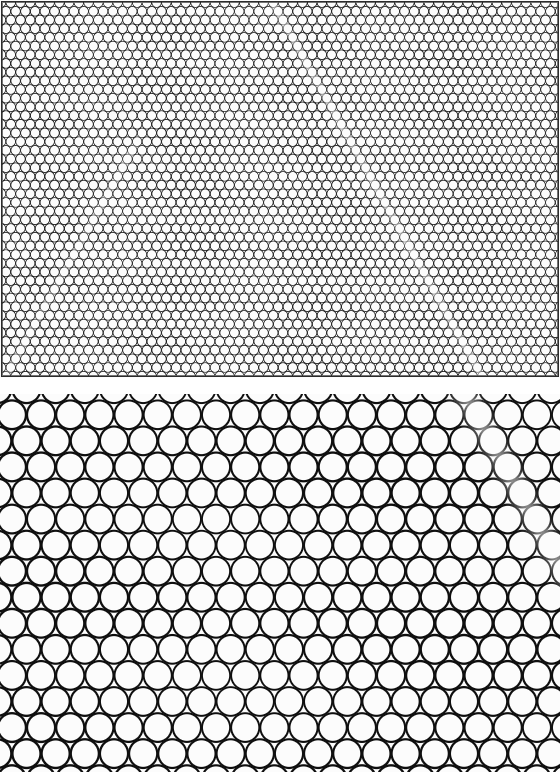
Top, the full canvas; bottom, a detail of the centre.
This pattern is drawn by a Shadertoy shader. Its source:

```glsl
// A framed mesh of thin dark rings in staggered rows on a white ground.
// Each pixel multiplies the coverage of its four nearest rings; layered sines
// vary the stroke weight, and two diagonal seams fade the lines.

const float ROW_PITCH = 0.8936; // row spacing, in ring spacings

// Anti-aliased coverage of a stroke at distance d from its centre line
float stroke(float d, float width, float pixel) {
    return clamp((0.5 * width - abs(d)) / pixel + 0.5, 0.0, 1.0);
}

// Soft band around a slanted line through the given start point
float seam(vec2 p, vec2 start, float slope) {
    float d = (p.x - start.x - slope * (p.y - start.y)) / length(vec2(1.0, slope));
    return exp(-d * d / 0.14);
}

// Slow drift of stroke weight over the mesh
float weightDrift(vec2 p) {
    return 1.0 + 0.07 * sin(p.x * 0.43 + 0.8 * sin(p.y * 0.21))
               + 0.06 * sin(p.y * 1.17 - p.x * 0.13);
}

// Fraction of the white ground left visible between the rings
float ringMesh(vec2 p, float width, float pixel) {
    vec2 q = p - vec2(0.6075, 1.1625);
    float firstRow = floor(q.y / ROW_PITCH);
    float visible = 1.0;
    for (int j = 0; j < 2; j++) {
        float row = firstRow + float(j);
        float shift = 0.5 * mod(row, 2.0);
        float firstColumn = floor(q.x - shift);
        for (int i = 0; i < 2; i++) {
            vec2 centre = vec2(firstColumn + float(i) + shift, row * ROW_PITCH);
            vec2 offset = (q - centre) / vec2(1.0, 1.02);
            visible *= 1.0 - stroke(length(offset) - 0.482, width, pixel);
        }
    }
    return visible;
}

void mainImage(out vec4 fragColor, in vec2 fragCoord) {
    // One unit is one ring spacing; y runs down from the top edge
    float pixel = 57.6 / iResolution.x;
    vec2 size = iResolution.xy * pixel;
    vec2 p = vec2(fragCoord.x, iResolution.y - fragCoord.y) * pixel;

    // Worn seams along the diagonals of the mesh
    float slope = 0.5 / ROW_PITCH;
    float wear = 0.5 * seam(p, vec2(28.5, 1.125), slope);
    wear += 0.3 * seam(p, vec2(14.25, 14.25), -slope) * smoothstep(12.0, 16.0, p.y);

    float ink = 1.0 - ringMesh(p, 0.073 * weightDrift(p), pixel);
    ink *= 1.0 - min(wear, 0.6);

    // Dark frame, with a bare margin outside it
    vec2 toEdge = min(p, size - p);
    float edge = min(toEdge.x, toEdge.y) - 0.19;
    ink *= clamp(edge / pixel + 0.5, 0.0, 1.0);
    ink = max(ink, stroke(edge, 0.15, pixel));

    fragColor = vec4(mix(vec3(0.99), vec3(0.06), ink), 1.0);
}
```
